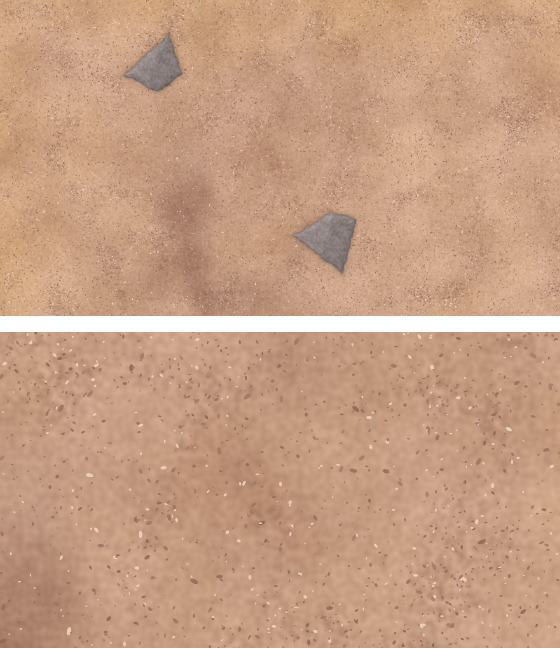
Top, the full canvas; bottom, a detail of the centre.
A WebGL 2 fragment shader for this texture:

```glsl
#version 300 es
precision highp float;
// Sandy ground seen from above with two angular grey stones.
// Broad tints and stains come from gradient noise, grit from jittered
// ellipses on rotated grids, and stones from intersected half planes.

#define SAND        vec3(0.815, 0.652, 0.542)
#define SAND_YELLOW vec3(0.810, 0.640, 0.480)
#define SAND_DAMP   vec3(0.665, 0.500, 0.420)
#define STONE_GREY  vec3(0.545, 0.500, 0.495)
#define GRIT_DARK   vec3(0.540, 0.400, 0.335)
#define GRIT_LIGHT  vec3(0.940, 0.840, 0.770)
#define GRIT_SCALE  66.0
#define GRIT_AMOUNT 0.22
#define GRAIN       0.075
#define MOTTLE      0.075

uniform vec2 u_resolution;
out vec4 outColor;

// Integer hash giving three values from 0 to 1.
vec3 hash3(vec2 cell, int seed) {
    uvec3 v = uvec3(ivec3(ivec2(cell), seed)) * 1664525u + 1013904223u;
    v.x += v.y * v.z; v.y += v.z * v.x; v.z += v.x * v.y;
    v ^= v >> 16u;
    v.x += v.y * v.z; v.y += v.z * v.x; v.z += v.x * v.y;
    return vec3(v >> 8u) / 16777216.0;
}

vec2 direction(float angle) { return vec2(cos(angle), sin(angle)); }

float corner(vec2 cell, vec2 offset) {
    return dot(direction(6.2832 * hash3(cell, 7).x), offset);
}

float gradientNoise(vec2 p) {
    vec2 i = floor(p), f = p - i, e = vec2(1.0, 0.0);
    vec2 w = f * f * f * (f * (f * 6.0 - 15.0) + 10.0);
    return mix(mix(corner(i, f), corner(i + e, f - e), w.x),
               mix(corner(i + e.yx, f - e.yx), corner(i + 1.0, f - 1.0), w.x), w.y);
}

float fbm(vec2 p) {
    float sum = 0.0, amplitude = 1.0;
    for (int i = 0; i < 4; i++) {
        sum += amplitude * gradientNoise(p);
        p = mat2(1.6, 1.2, -1.2, 1.6) * p + 17.3;
        amplitude *= 0.55;
    }
    return sum;
}

// Soft round area: 1 at its centre, fading outwards.
float blob(vec2 p, vec2 centre, vec2 size) {
    vec2 q = (p - centre) / size;
    return exp(-dot(q, q));
}

// Sand with broad tints, damp stains and fine grain.
vec3 sand(vec2 p, float aspect, float stain) {
    float edge = max(1.0 - p.x / 0.35, smoothstep(0.65, 1.05, p.y));
    float yellow = clamp(0.75 * edge + 0.7 * fbm(p * 3.0 + 4.0), 0.0, 1.0);
    float damp = 0.62 * blob(p, vec2(0.33 * aspect, 0.30), vec2(0.13, 0.22))
               + 0.55 * blob(p, vec2(0.40 * aspect, 0.02), vec2(0.30, 0.20))
               + 0.28 * blob(p, vec2(0.48 * aspect, 0.58), vec2(0.36, 0.30));
    damp *= 1.0 + 0.9 * fbm(p * 6.0 + 31.0);
    vec3 color = mix(SAND, SAND_YELLOW, yellow);
    color = mix(color, SAND_DAMP, clamp(damp + 0.22 * stain, 0.0, 1.0));
    color += MOTTLE * fbm(p * 5.0 + 50.0) * vec3(0.9, 1.0, 1.0);
    float grain = gradientNoise(p * 135.0) + 0.7 * gradientNoise(p * 62.0 + 9.0);
    return color + GRAIN * grain * (0.7 + 0.7 * stain);
}

// Scattered grit: dark, reddish and pale grains in three sizes.
vec3 addGrit(vec3 color, vec2 p, float stain, float pixel) {
    float scale = GRIT_SCALE;
    for (int layer = 0; layer < 3; layer++) {
        vec2 axis = direction(0.5 + 1.1 * float(layer));
        vec2 q = mat2(axis.x, axis.y, -axis.y, axis.x) * p * scale + 40.0;
        vec2 cell = floor(q);
        vec3 place = hash3(cell, 20 + layer), kind = hash3(cell, 40 + layer);
        vec2 d = q - cell - 0.5 - 0.4 * (place.xy - 0.5);
        vec2 along = direction(6.2832 * place.z);
        d = vec2(dot(d, along), dot(d, vec2(-along.y, along.x)) * (1.2 + 0.8 * kind.z));
        float radius = mix(0.13, 0.29, kind.z * kind.z);
        float soft = 0.8 * pixel * scale;
        float cover = 1.0 - smoothstep(radius - soft, radius + soft, length(d));
        float present = step(kind.x, GRIT_AMOUNT * (0.55 + 1.5 * stain));
        float pale = step(0.80, kind.y);
        vec3 tint = mix(GRIT_DARK, SAND_DAMP, fract(kind.y * 9.0));
        color = mix(color, mix(tint, GRIT_LIGHT, pale), 0.85 * cover * present);
        scale *= 1.5;
    }
    return color;
}

// Stone bounded by four edges; soft contact shade, worn rim, speckled face.
vec3 addStone(vec3 color, vec2 q, vec4 angles, vec4 reach, float pixel) {
    float d = -1.0, facing = 0.0;
    float rough = 0.006 * fbm(q * 28.0 + 60.0);
    for (int i = 0; i < 4; i++) {
        vec2 normal = direction(radians(angles[i]));
        float side = dot(q, normal) - reach[i] + rough;
        if (side > d) { d = side; facing = dot(normal, vec2(-0.5, 0.85)); }
    }
    color *= 1.0 - 0.22 * exp(-max(d, 0.0) * 130.0);
    float rim = smoothstep(-0.030, -0.004, d);
    float facet = smoothstep(-0.012, 0.012, q.x - 0.35 * q.y + 3.0 * rough);
    float face = 0.03 - 0.045 * facet + 0.05 * facing * rim
               + 0.07 * fbm(q * 36.0 + 80.0) + 0.07 * gradientNoise(q * 125.0 + 90.0);
    face -= 0.08 * smoothstep(-0.007, 0.0, d);
    return mix(color, STONE_GREY + face, 1.0 - smoothstep(-pixel, pixel, d));
}

void main() {
    vec2 p = gl_FragCoord.xy / u_resolution.y;
    float aspect = u_resolution.x / u_resolution.y, pixel = 1.0 / u_resolution.y;
    float stain = smoothstep(0.0, 0.65, fbm(p * 7.0 + 12.0) + 0.25 * fbm(p * 30.0));
    vec3 color = addGrit(sand(p, aspect, stain), p, stain, pixel);
    color = addStone(color, p - vec2(0.277 * aspect, 0.792),
                     vec4(133.0, 242.0, 309.0, 19.0), vec4(0.045, 0.071, 0.072, 0.073), pixel);
    color = addStone(color, p - vec2(0.586 * aspect, 0.245),
                     vec4(122.0, 74.0, -15.0, 232.0), vec4(0.066, 0.085, 0.072, 0.060), pixel);
    outColor = vec4(clamp(color, 0.0, 1.0), 1.0);
}
```
